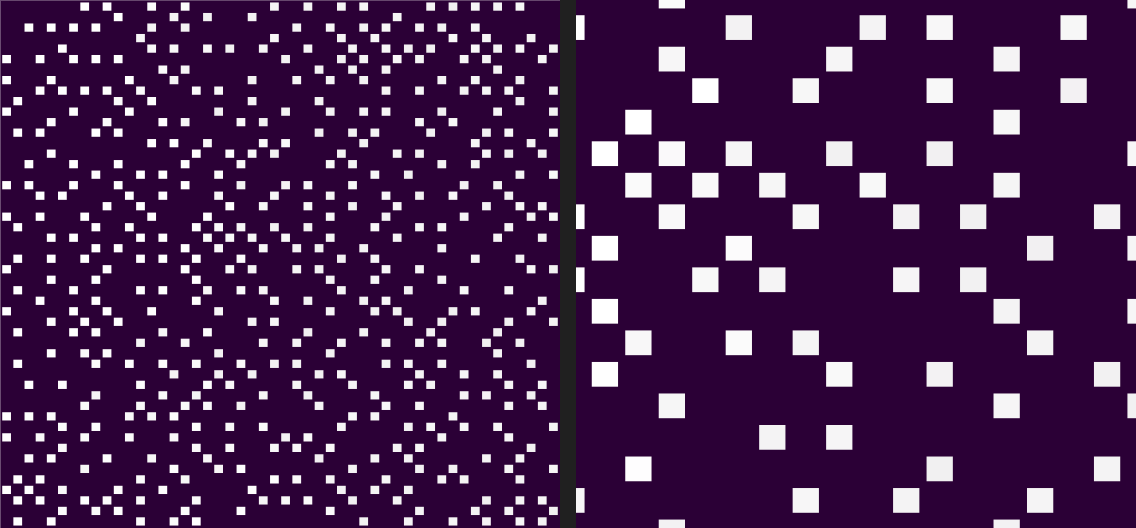
Left: the whole. Right: its middle third, enlarged.
Reproduce this pattern procedurally as a WebGL 2 fragment shader.

```glsl
#version 300 es
precision highp float;
// Scattered pale squares on a dark plum grid; no two share a cell edge.

uniform vec2 u_resolution;
out vec4 fragColor;

#define CELLS 50.0                      // columns and rows
#define MARGIN vec2(0.0018, 0.0025)     // gap around the grid
#define SQUARE_SIZE 0.785               // square side as a share of its cell
#define FRAME_WIDTH 0.0015              // line on the left and top edges
#define FRAME_STRENGTH 0.35
#define SEED 17.0
#define PLUM vec3(0.17, 0.0, 0.21)
#define WHITE vec3(1.0)
#define PALE_GREY vec3(0.945, 0.94, 0.945)

float hash(vec2 p) {
    vec3 q = fract(vec3(p.xyx) * vec3(0.1031, 0.103, 0.0973) + SEED * 0.013);
    q += dot(q, q.yzx + 33.33);
    return fract((q.x + q.y) * q.z);
}

// A cell is filled when its hash is lower than in its four neighbours,
// which fills one cell in five and leaves only diagonal contacts.
float filled(vec2 cell) {
    float lowest = 1.0;
    for (int i = 0; i < 4; i++) {
        float side = float(i / 2) * 2.0 - 1.0;
        vec2 offset = (i % 2 == 0) ? vec2(side, 0.0) : vec2(0.0, side);
        lowest = min(lowest, hash(cell + offset));
    }
    vec2 inside = step(vec2(0.0), cell) * step(cell, vec2(CELLS - 1.0));
    return step(hash(cell), lowest) * inside.x * inside.y;
}

// Whiter towards the left, in soft patches, with a little grain per cell.
vec3 squareColor(vec2 cell) {
    vec2 p = cell / CELLS;
    float patches = 0.2 * sin(9.0 * p.x + 4.0 * p.y) + 0.2 * sin(11.0 * p.y - 5.0 * p.x);
    float grain = 0.5 * (hash(cell + 71.0) - 0.5);
    float greyness = smoothstep(0.1, 0.55, p.x + 0.5 * patches + 0.5 * grain);
    return mix(WHITE, PALE_GREY, greyness * (0.75 + grain));
}

void main() {
    vec2 uv = gl_FragCoord.xy / u_resolution;
    vec2 gridScale = CELLS / (1.0 - 2.0 * MARGIN);
    vec2 grid = (uv - MARGIN) * gridScale;
    vec2 cell = floor(grid);

    // Square coverage, smoothed over one pixel
    vec2 pixel = gridScale / u_resolution;
    vec2 inset = 0.5 * SQUARE_SIZE - abs(fract(grid) - 0.5);
    vec2 cover = clamp(inset / pixel + 0.5, 0.0, 1.0);
    vec3 color = mix(PLUM, squareColor(cell), cover.x * cover.y * filled(cell));

    // Faint frame line
    vec2 edge = vec2(uv.x, 1.0 - uv.y);
    vec2 line = clamp((FRAME_WIDTH - edge) * u_resolution + 0.5, 0.0, 1.0);
    color = mix(color, WHITE, FRAME_STRENGTH * max(line.x, line.y));

    fragColor = vec4(color, 1.0);
}
```
